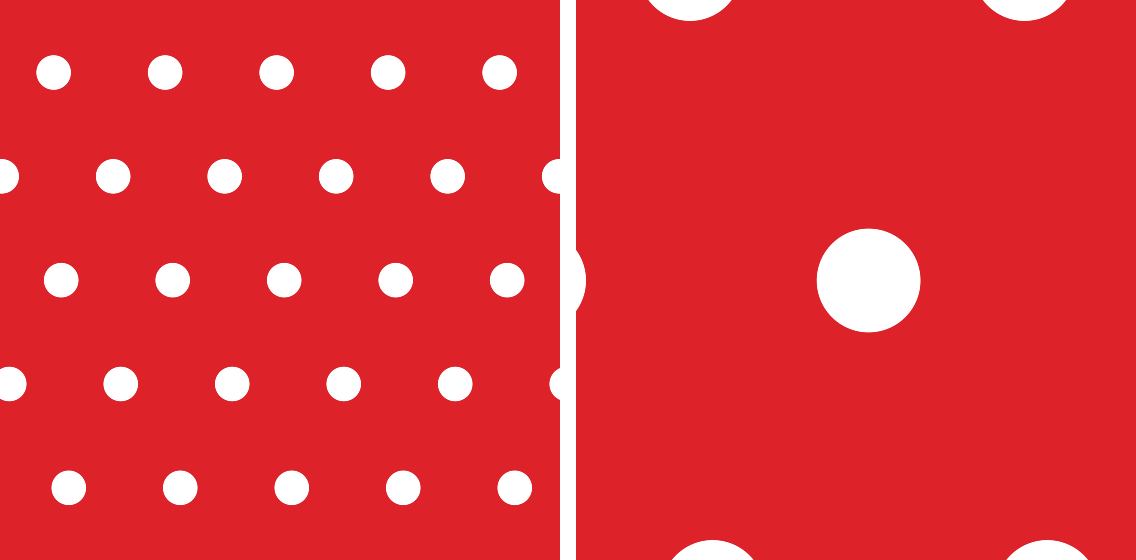
Left: the whole. Right: its middle third, enlarged.
This pattern is drawn by a three.js fragment shader. Its source:

```glsl
varying vec2 vUv;

const vec3 GROUND_RED = vec3(0.867, 0.133, 0.161);
const vec3 DOT_WHITE = vec3(1.0);
const vec2 DOT_PITCH = vec2(0.1991, 0.1854);    // spacing along a row, and between rows
const vec2 FIRST_DOT = vec2(0.1228, 0.1289);    // centre of the lowest, leftmost full dot
const float ROW_SHIFT = 0.0928;                 // sideways step from each row to the one above
const float DOT_RADIUS = 0.0309;

// Signed distance to the nearest dot of the sheared grid
float dotDistance(vec2 p) {
  vec2 q = p - FIRST_DOT;
  float row = floor(q.y / DOT_PITCH.y + 0.5);
  q.x -= row * ROW_SHIFT;
  vec2 cell = (fract(q / DOT_PITCH + 0.5) - 0.5) * DOT_PITCH;
  return length(cell) - DOT_RADIUS;
}

void main() {
  // Edge softness of one pixel, taken from the continuous coordinate
  float halfPixel = 0.5 * max(fwidth(vUv.x), fwidth(vUv.y));
  float coverage = 1.0 - smoothstep(-halfPixel, halfPixel, dotDistance(vUv));
  gl_FragColor = vec4(mix(GROUND_RED, DOT_WHITE, coverage), 1.0);
}
```
